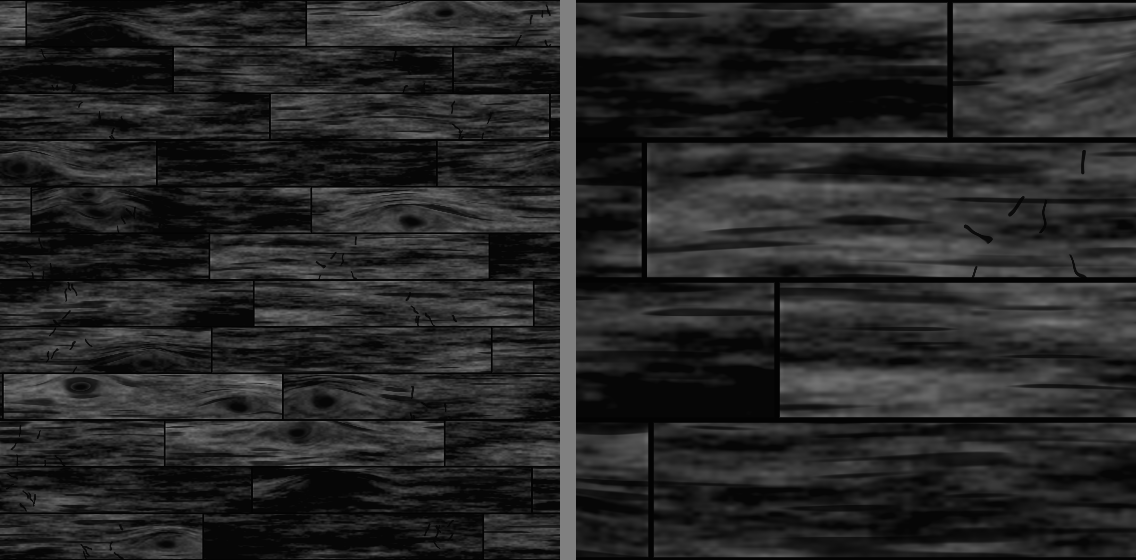
Left: the whole. Right: its middle third, enlarged.
A Shadertoy shader for this texture:

```glsl
const int ROWS = 12;
const float ROW_HEIGHT = 1.0 / float(ROWS);
const float PLANK_LENGTH = 0.5;
const float SEAM_HALF_WIDTH = 0.0016;
const float SCRATCH_HALF_WIDTH = 0.0006;
const float STREAK_CONTRAST = 0.50;
const float STAIN_CONTRAST = 0.36;
const float KNOT_CHANCE = 0.42;
const float SCRATCH_CHANCE = 0.55;
const int KNOTS = 2;
const int SCRATCHES = 6;
const vec2 KNOT_SIZE = vec2(0.032, 0.015);
const vec3 SEAM_COLOR = vec3(0.012);
const vec3 DARKEST_WOOD = vec3(0.025);
const vec3 LIGHTEST_WOOD = vec3(0.52);

// First joint of each row, from the top
const float JOINTS[ROWS] = float[](
    0.047, 0.309, 0.482, 0.280, 0.056, 0.374,
    0.453, 0.378, 0.005, 0.294, 0.450, 0.363);

// Base brightness of the two planks in each row
const vec2 TONES[ROWS] = vec2[](
    vec2(0.08, 0.27), vec2(0.15, 0.07), vec2(0.19, 0.13), vec2(0.05, 0.15),
    vec2(0.10, 0.24), vec2(0.22, 0.08), vec2(0.23, 0.10), vec2(0.20, 0.17),
    vec2(0.27, 0.17), vec2(0.23, 0.15), vec2(0.06, 0.10), vec2(0.07, 0.16));

float hash(vec2 p) {
    vec3 q = fract(p.xyx * 0.1031);
    q += dot(q, q.yzx + 33.33);
    return fract((q.x + q.y) * q.z);
}

float noise(vec2 p) {
    vec2 cell = floor(p), f = fract(p);
    f = f * f * (3.0 - 2.0 * f);
    return mix(mix(hash(cell), hash(cell + vec2(1, 0)), f.x),
               mix(hash(cell + vec2(0, 1)), hash(cell + vec2(1, 1)), f.x), f.y);
}

float fbm(vec2 p) {
    float sum = 0.0, weight = 0.53;
    for (int i = 0; i < 4; i++) {
        sum += weight * noise(p);
        p = p * 2.03 + 11.7;
        weight *= 0.5;
    }
    return sum;
}

float segmentDistance(vec2 p, vec2 a, vec2 b) {
    vec2 pa = p - a, ba = b - a;
    return length(pa - ba * clamp(dot(pa, ba) / dot(ba, ba), 0.0, 1.0));
}

// Bends the grain height around knots; returns height and knot darkness
vec2 knotGrain(vec2 p, float id) {
    float height = p.y + 0.009 * (noise(p * vec2(7.0, 18.0) + id * 5.3) - 0.5);
    float dark = 0.0;
    for (int k = 0; k < KNOTS; k++) {
        vec2 seed = vec2(id, float(k) * 9.0 + 3.0);
        if (hash(seed) > KNOT_CHANCE) continue;
        vec2 center = vec2(mix(0.05, 0.45, hash(seed + 1.3)),
                           ROW_HEIGHT * mix(0.15, 0.85, hash(seed + 2.7)));
        vec2 size = KNOT_SIZE * mix(0.65, 1.25, hash(seed + 4.1));
        vec2 d = (p - center) / size;
        d.y += 0.5 * (noise(p * vec2(30.0, 50.0) + id) - 0.5);
        float r = length(d);
        height = mix(height, center.y + r * size.y, exp(-0.3 * r * r));
        float core = 1.0 - smoothstep(0.15, 0.85, r);
        float halo = exp(-0.5 * r * r);
        dark = max(dark, 0.65 * core + 0.3 * halo);
    }
    return vec2(height, dark);
}

// Clusters of short slanted cracks
float scratches(vec2 p, float id, float pixel) {
    if (hash(vec2(id, 71.0)) > SCRATCH_CHANCE) return 0.0;
    vec2 cluster = vec2(mix(0.06, 0.44, hash(vec2(id, 72.0))), 0.5 * ROW_HEIGHT);
    p += 0.004 * (vec2(noise(p * 140.0), noise(p * 140.0 + 31.0)) - 0.5);
    float mark = 0.0;
    for (int i = 0; i < SCRATCHES; i++) {
        vec2 seed = vec2(id, 80.0 + float(i) * 5.0);
        vec2 jitter = vec2(hash(seed), hash(seed + 1.7)) - 0.5;
        vec2 start = cluster + jitter * vec2(0.09, 0.075);
        vec2 reach = vec2(mix(-0.012, 0.018, hash(seed + 2.9)), mix(0.008, 0.024, hash(seed + 3.8)));
        float d = segmentDistance(p, start, start + reach);
        mark = max(mark, 1.0 - smoothstep(SCRATCH_HALF_WIDTH, SCRATCH_HALF_WIDTH + pixel, d));
    }
    return mark;
}

void mainImage(out vec4 fragColor, in vec2 fragCoord) {
    vec2 uv = fragCoord / iResolution.xy;
    float pixel = 1.0 / iResolution.y;

    // Plank layout
    float down = 1.0 - uv.y;
    int row = clamp(int(down * float(ROWS)), 0, ROWS - 1);
    float along = fract(uv.x - JOINTS[row]);
    float side = step(PLANK_LENGTH, along);
    vec2 p = vec2(along - side * PLANK_LENGTH, down - float(row) * ROW_HEIGHT);
    float id = float(row * 2) + side + 1.0;
    float tone = side < 0.5 ? TONES[row].x : TONES[row].y;

    // Grain and stains
    vec2 knot = knotGrain(p, id);
    vec2 g = vec2(p.x, knot.x);
    float streak = 0.40 * noise(g * vec2(9.0, 85.0) + id * 17.3)
                 + 0.35 * noise(g * vec2(22.0, 190.0) + id * 23.1)
                 + 0.25 * noise(g * vec2(75.0, 330.0) + id * 31.7);
    float stain = fbm(g * vec2(8.0, 28.0) + id * 13.9);
    float speck = noise(p * vec2(200.0, 330.0) + id * 7.1);
    float shade = tone + STREAK_CONTRAST * (streak - 0.5) + STAIN_CONTRAST * (stain - 0.5);
    shade += 0.07 * (speck - 0.5);

    // Thin dark fissures, knots and scratches
    float fissure = smoothstep(0.70, 0.88, noise(g * vec2(13.0, 210.0) + id * 41.3));
    shade *= 1.0 - 0.65 * fissure;
    shade *= 1.0 - knot.y;
    shade *= 1.0 - 0.8 * scratches(p, id, pixel);

    // Worn rims and seams
    vec2 edge = min(p, vec2(PLANK_LENGTH, ROW_HEIGHT) - p);
    float seam = min(edge.x, edge.y);
    float rim = 1.0 - smoothstep(0.002, 0.005, seam);
    shade *= 1.0 + 0.3 * rim * noise(p * 45.0 + id);
    vec3 color = clamp(vec3(shade), DARKEST_WOOD, LIGHTEST_WOOD);
    color = mix(SEAM_COLOR, color, smoothstep(SEAM_HALF_WIDTH - 0.5 * pixel, SEAM_HALF_WIDTH + 0.5 * pixel, seam));
    fragColor = vec4(color, 1.0);
}
```
